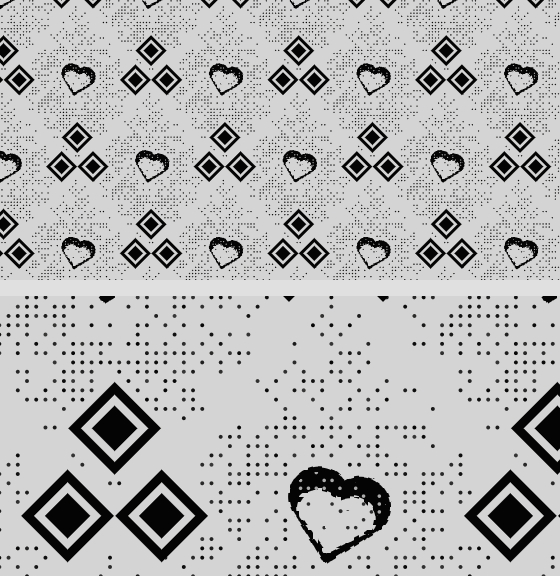
Top, the full canvas; bottom, a detail of the centre.
Write a WebGL 2 fragment shader that draws this pattern.

```glsl
#version 300 es
precision highp float;

uniform vec2 u_resolution;
out vec4 outColor;

#define DESIGN_HEIGHT 384.0
#define HALF_CELL vec2(101.2, 119.0)
#define HEART_ORIGIN vec2(106.0, 274.5)
#define DOT_COUNT vec2(24.0, 28.0)
#define DOT_RADIUS 0.88
#define DOT_DENSITY 0.47
#define HEART_SIZE 39.0
#define DIAMOND_RADII vec3(21.2, 15.4, 10.4)
#define DIAMOND_SPREAD vec2(21.5, 40.0)
#define PAPER vec3(0.832, 0.832, 0.830)
#define INK vec3(0.015)

float hash(vec2 p) {
    return fract(sin(dot(p, vec2(127.1, 311.7))) * 43758.5453);
}

// Coverage of a shape from its signed distance
float fill(float d, float pixel) {
    return clamp(0.5 - d / pixel, 0.0, 1.0);
}

// Position relative to the nearest node of the staggered lattice
vec2 toNode(vec2 p) {
    vec2 a = p / HALF_CELL;
    vec2 uv = mod(vec2(a.x + a.y, a.x - a.y) + 1.0, 2.0) - 1.0;
    return 0.5 * vec2(uv.x + uv.y, uv.x - uv.y) * HALF_CELL;
}

// Unit heart with its tip at the origin
float heartDistance(vec2 p) {
    p.x = abs(p.x);
    if (p.x + p.y > 1.0) return length(p - vec2(0.25, 0.75)) - 0.3536;
    vec2 toNotch = p - vec2(0.0, 1.0);
    vec2 toSide = p - 0.5 * max(p.x + p.y, 0.0);
    return sqrt(min(dot(toNotch, toNotch), dot(toSide, toSide))) * sign(p.x - p.y);
}

// Leaning heart frame, tip at the origin
vec2 heartFrame(vec2 p) {
    p -= vec2(-5.0, -22.0);
    vec2 up = normalize(vec2(0.23, 0.97));
    return vec2(dot(p, vec2(up.y, -up.x)), dot(p, up));
}

// Rotated-square distances: upper one and the mirrored lower pair
float clusterDistance(vec2 p) {
    vec2 upper = abs(p - vec2(0.0, DIAMOND_SPREAD.y));
    vec2 lower = abs(vec2(abs(p.x) - DIAMOND_SPREAD.x, p.y));
    return min(upper.x + upper.y, lower.x + lower.y);
}

float clusterInk(vec2 p, float pixel) {
    vec3 d = (clusterDistance(p) - DIAMOND_RADII) * 0.7071;
    return fill(d.x, pixel) - fill(d.y, pixel) + fill(d.z, pixel);
}

// Hollow heart, heavy on top, with a grainy edge and pale specks
float heartInk(vec2 p, float pixel) {
    vec2 h = heartFrame(p);
    float grain = hash(floor(p / 2.1)) - 0.5;
    float outer = heartDistance(h / HEART_SIZE) * HEART_SIZE + grain * 0.9;
    vec2 hollow = (h - vec2(-0.5, 4.5)) / vec2(30.0, 25.5);
    float inner = heartDistance(hollow) * 27.0 + grain * 2.4;

    vec2 speckCell = floor(p / 3.6);
    float speck = length(p - (speckCell + 0.5) * 3.6) - 0.8;
    float chance = hash(speckCell + 7.0);
    float speckMask = fill(speck, pixel);
    float pale = speckMask * step(0.62, chance) * step(22.0, h.y) * step(outer, -2.5);
    float dark = speckMask * step(0.8, chance) * step(-6.0, inner);

    float ring = fill(outer, pixel) * (1.0 - fill(inner, pixel)) * (1.0 - 0.8 * pale);
    return max(ring, dark * fill(inner, pixel) * 0.8);
}

// Stippled ground, thinned along the upper edges of each rhombus
float stippleInk(vec2 p, float pixel) {
    vec2 pitch = HALF_CELL / DOT_COUNT;
    vec2 center = (floor(p / pitch) + 0.5) * pitch;
    vec2 local = toNode(center);
    vec2 id = floor(local / pitch);

    float rim = abs(local.x) / HALF_CELL.x + abs(local.y) / HALF_CELL.y;
    float band = local.y > 0.0 ? smoothstep(0.93, 0.72, rim) : smoothstep(1.03, 0.88, rim);
    float checker = mod(id.x + id.y, 2.0);
    float density = DOT_DENSITY * band * mix(0.65, 1.35, checker);

    // Clear margins around the motifs
    float heart = heartDistance(heartFrame(local) / HEART_SIZE) * HEART_SIZE;
    float cluster = clusterDistance(toNode(center - vec2(HALF_CELL.x, 0.0)));
    density *= step(4.0, heart) * step(DIAMOND_RADII.x + 6.0, cluster);

    float dotMask = fill(length(p - center) - DOT_RADIUS, pixel);
    return dotMask * step(hash(id), density) * mix(0.75, 1.0, hash(id + 31.0));
}

void main() {
    float pixel = DESIGN_HEIGHT / u_resolution.y;
    vec2 p = gl_FragCoord.xy * pixel - HEART_ORIGIN;

    float ink = stippleInk(p, pixel);
    ink = max(ink, heartInk(toNode(p), pixel));
    ink = max(ink, clusterInk(toNode(p - vec2(HALF_CELL.x, 0.0)), pixel));
    outColor = vec4(mix(PAPER, INK, ink), 1.0);
}
```
